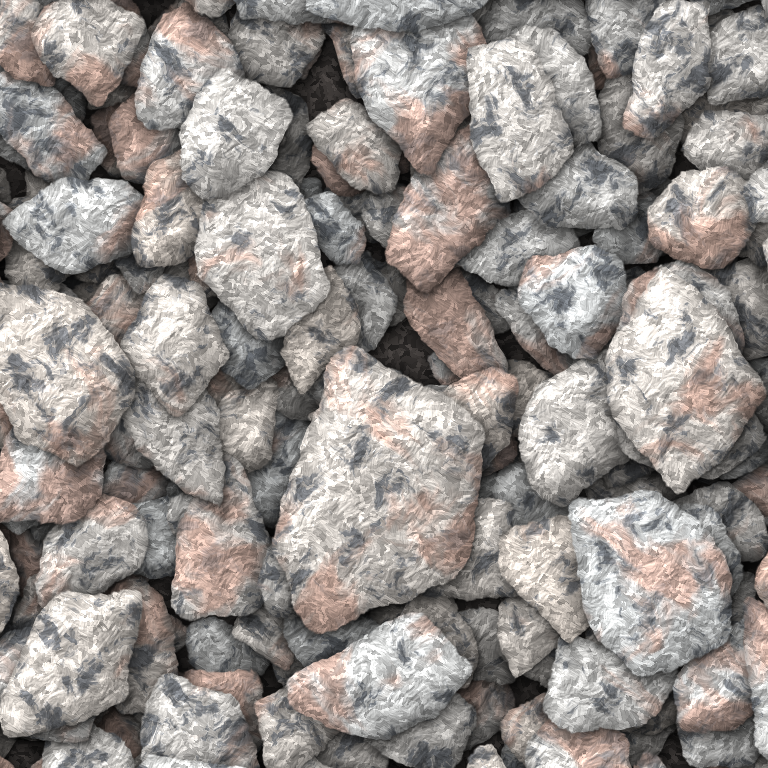
Reproduce this texture procedurally as a WebGL 2 fragment shader.

```glsl
#version 300 es
precision highp float;
// A bed of crushed granite: layers of faceted stones painted back to front.
// Each stone is a rounded polygon with sloping facets; layered sines and
// cellular crystals give it pink feldspar, dark mica and a rough surface.
uniform vec2 u_resolution;
out vec4 fragColor;

const float TAU = 6.28319;
const int SIDES = 7;
const vec3 LIGHT = vec3(-0.34, 0.58, 0.74);

struct Surface {
    vec2 pos;       // position with ragged-edge warp
    float crystal;  // brightness of the local crystal flake
    float relief;   // fine bumps lit from the side
    float pixel;    // width used to smooth edges
};

float hash(vec2 p) {
    vec3 q = fract(p.xyx * 0.1031);
    q += dot(q, q.yzx + 33.33);
    return fract((q.x + q.y) * q.z);
}

mat2 rotation(float angle) {
    float c = cos(angle), s = sin(angle);
    return mat2(c, s, -s, c);
}

// Warped sines, roughly -0.8 to 0.8
float layeredSines(vec2 p) {
    mat2 turn = rotation(0.9) * 1.9;
    float sum = 0.0, amp = 0.5;
    for (int i = 0; i < 5; i++) {
        p += 0.55 * sin(p.yx * 1.1 + vec2(1.7, 4.2));
        sum += amp * sin(p.x) * sin(p.y);
        p = turn * p + 2.3;
        amp *= 0.62;
    }
    return sum;
}

// Cellular noise: x = random value of the nearest cell, y = border distance
vec2 cellular(vec2 p) {
    vec2 base = floor(p);
    float near = 9.0, second = 9.0, value = 0.0;
    for (int j = -1; j <= 1; j++)
    for (int i = -1; i <= 1; i++) {
        vec2 id = base + vec2(i, j);
        float d = length(id + vec2(hash(id), hash(id + 17.3)) - p);
        if (d < near) { second = near; near = d; value = hash(id + 41.7); }
        else second = min(second, d);
    }
    return vec2(value, second - near);
}

// Signed distance to a stone outline; slope is the gradient of its facets
float stoneShape(vec2 p, float r, vec2 seed, out vec2 slope) {
    vec2 tilt = (vec2(hash(seed + 3.1), hash(seed + 5.7)) - 0.5) * 0.8;
    float weight = exp(-12.0 * (0.36 + dot(tilt, p) / r));
    float total = weight, outline = 0.0;
    slope = weight * tilt;
    for (int k = 0; k < SIDES; k++) {
        vec2 key = seed + float(k) * 1.37;
        float angle = (float(k) + 0.8 * hash(key + 0.5)) * TAU / float(SIDES);
        vec2 n = vec2(cos(angle), sin(angle));
        float d = dot(n, p) / r - 0.68 - 0.46 * hash(key + 9.2);
        float steep = 0.5 + 1.0 * hash(key + 23.6);
        weight = exp(12.0 * d * steep);
        slope -= weight * steep * n;
        total += weight;
        outline += exp(20.0 * d);
    }
    slope /= total;
    return r * log(outline) / 20.0;
}

vec3 graniteColor(Surface s, vec2 seed) {
    float kind = hash(seed + 61.3);
    vec2 shift = 40.0 * vec2(hash(seed + 7.9), hash(seed + 13.1));
    vec3 color = mix(vec3(0.89, 0.90, 0.90), vec3(0.91, 0.87, 0.83), hash(seed + 71.9));
    float pink = smoothstep(0.0, 0.55, layeredSines(s.pos * 18.0 + shift) + kind - 0.64);
    color = mix(color, vec3(0.88, 0.71, 0.64), 0.75 * pink);
    float mica = layeredSines(s.pos * 52.0 - shift) + 0.5 * (s.crystal - 0.5);
    mica = smoothstep(0.1, 0.6, mica + 0.3 * (hash(seed + 83.0) - 0.5));
    color = mix(color, vec3(0.27, 0.29, 0.32), mica * (0.74 - 0.4 * pink));
    return color * (0.80 + 0.42 * s.crystal);
}

// Casts the stone's shadow on what lies below, then paints the stone
vec3 paintStone(vec3 below, Surface s, vec2 center, float r, float angle, vec2 seed, float level) {
    vec2 p = s.pos - center;
    if (length(p) > 1.7 * r + 0.05) return below;
    mat2 turn = rotation(angle);
    vec2 stretch = vec2(0.82, 1.18), slope;
    float d = stoneShape(turn * p * stretch, r, seed, slope);
    float facing = dot(normalize(p + 1e-5), normalize(LIGHT.xy));
    below *= 1.0 - (0.47 - 0.22 * facing) * exp(-max(d, 0.0) / 0.012);
    float cover = smoothstep(s.pixel, -s.pixel, d);
    if (cover <= 0.0) return below;
    vec3 normal = normalize(vec3(-(slope * stretch) * turn, 1.0));
    float shade = 0.60 + 0.52 * max(dot(normal, LIGHT), 0.0);
    shade *= mix(0.82, 1.0, smoothstep(0.0, 0.14 * r, -d));
    shade *= level * (1.0 + 0.62 * s.relief);
    return mix(below, graniteColor(s, seed) * shade, cover);
}

// Scatters one stone per cell, drawn in a fixed row order
vec3 paintLayer(vec3 color, Surface s, float size, float share, float level, vec2 key) {
    vec2 base = floor(s.pos / size);
    for (int j = -1; j <= 1; j++)
    for (int i = -1; i <= 1; i++) {
        vec2 id = base + vec2(i, j), seed = id + key;
        if (hash(seed + 29.4) > share) continue;
        vec2 jitter = vec2(hash(seed), hash(seed + 11.8)) - 0.5;
        float r = size * (0.42 + 0.18 * hash(seed + 37.2));
        color = paintStone(color, s, (id + 0.5 + 0.5 * jitter) * size, r,
                           TAU * hash(seed + 53.5), seed, level);
    }
    return color;
}

void main() {
    vec2 uv = gl_FragCoord.xy / u_resolution.y;
    vec2 rag = vec2(layeredSines(uv * 30.0), layeredSines(uv * 30.0 + 9.0));
    vec2 flake = cellular((uv + 0.018 * rag) * vec2(125.0, 165.0));
    float relief = layeredSines(uv * 72.0) - layeredSines(uv * 72.0 + LIGHT.xy * 0.25);
    float crystal = flake.x * smoothstep(-0.25, 0.15, flake.y);
    Surface s = Surface(uv + 0.008 * rag, crystal, relief, 1.0 / u_resolution.y);

    // Dark grit, four layers of stones, and one large stone on top
    vec3 color = vec3(0.30, 0.28, 0.27) * (0.6 + 0.8 * crystal);
    color = paintLayer(color, s, 0.110, 1.0, 0.84, vec2(173.0, 59.0));
    color = paintLayer(color, s, 0.128, 1.0, 0.89, vec2(5.0, 87.0));
    color = paintLayer(color, s, 0.165, 0.8, 0.96, vec2(131.0, 19.0));
    color = paintLayer(color, s, 0.195, 0.45, 1.0, vec2(47.0, 211.0));
    color = paintStone(color, s, vec2(0.49, 0.38), 0.155, 1.9, vec2(73.0, 31.0), 1.0);
    fragColor = vec4(clamp(color, 0.0, 1.0), 1.0);
}
```
